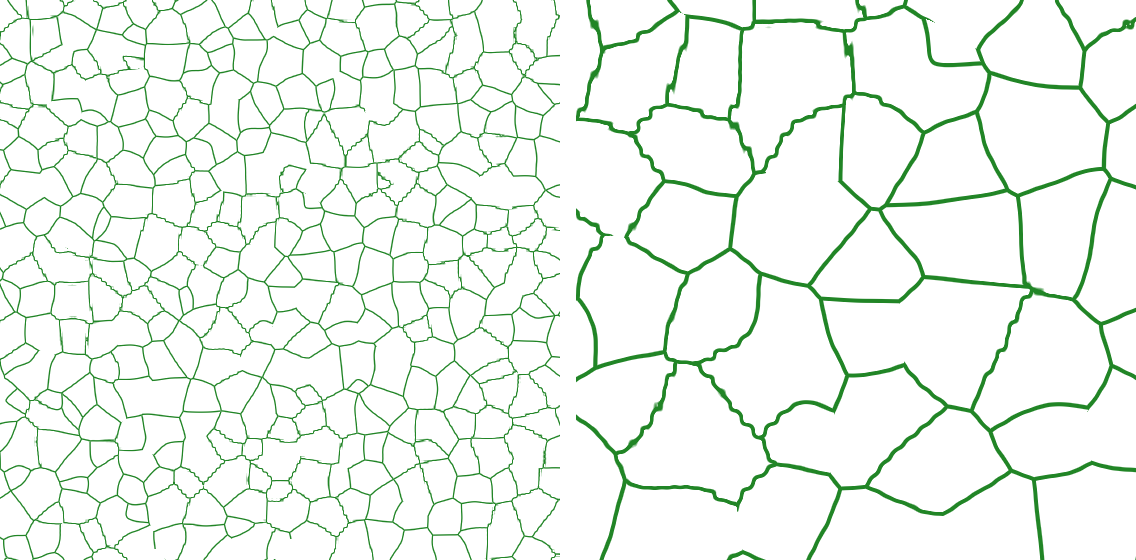
Left, the full canvas; right, a detail of the centre.
Give the GLSL for this pattern, as a WebGL 1 fragment shader.

```glsl
precision highp float;
// Irregular network of thin green walls around rounded white cells.
// A Voronoi diagram with a radius per site gives curved walls; a gentle noise
// warp bends them, a masked stair warp roughens some, a few walls are left out.

uniform vec2 u_resolution;

const vec3 PAPER = vec3(1.0);
const vec3 WALL = vec3(0.13, 0.52, 0.15);
const float CELLS = 18.5;        // sites across the canvas
const float WALL_WIDTH = 0.0024; // in canvas units
const float JITTER = 0.86;
const float MAX_RADIUS = 0.4;    // in cell units
const float OPEN_SHARE = 0.05;   // share of walls left out
const float STAIR_PERIOD = 0.14; // in cell units
const float TAU = 6.2832;

// Three random values in 0..1 from a 2D point.
vec3 hash3(vec2 p) {
  vec3 q = fract(p.xyx * vec3(0.1031, 0.1030, 0.0973));
  q += dot(q, q.yxz + 33.33);
  return fract((q.xxy + q.yzz) * q.zyx);
}

// Smooth value noise with three independent channels.
vec3 noise3(vec2 p) {
  vec2 i = floor(p);
  vec2 f = fract(p);
  f = f * f * (3.0 - 2.0 * f);
  vec3 low = mix(hash3(i), hash3(i + vec2(1.0, 0.0)), f.x);
  vec3 high = mix(hash3(i + vec2(0.0, 1.0)), hash3(i + 1.0), f.x);
  return mix(low, high, f.y);
}

// Soft bending plus axis-aligned steps in some regions.
vec2 warp(vec2 p) {
  vec2 bend = (noise3(p * 1.6 + 31.0).xy - 0.5) * 0.16;
  float rough = mix(0.12, 0.8, smoothstep(0.5, 0.75, noise3(p * 0.8 + 7.0).z));
  float k = TAU / STAIR_PERIOD;
  return p + bend + rough * sin(k * p + vec2(0.0, 2.1)) / k;
}

// Site of a grid cell: position in xy, radius in z.
vec3 site(vec2 id) {
  vec3 h = hash3(id + 113.0);
  return vec3(id + 0.5 + (h.xy - 0.5) * JITTER, MAX_RADIUS * h.z);
}

// Distance from q to the disc around a site.
float discDistance(vec2 q, vec3 s) {
  return length(q - s.xy) - s.z;
}

// Distance to the closest wall; jacobian undoes the stretch of the warp.
float wallDistance(vec2 q, mat2 jacobian) {
  vec2 base = floor(q);
  vec2 ownId = base;
  float own = 10.0;
  for (int y = -2; y <= 2; y++) {
    for (int x = -2; x <= 2; x++) {
      vec2 id = base + vec2(float(x), float(y));
      float d = discDistance(q, site(id));
      if (d < own) {
        own = d;
        ownId = id;
      }
    }
  }

  vec2 ownDir = normalize(q - site(ownId).xy + 1e-5);
  float nearest = 10.0;
  for (int y = -2; y <= 2; y++) {
    for (int x = -2; x <= 2; x++) {
      vec2 id = base + vec2(float(x), float(y));
      bool other = dot(abs(id - ownId), vec2(1.0)) > 0.5;
      bool closed = hash3(id + ownId + 57.0).x > OPEN_SHARE;
      if (other && closed) {
        vec3 s = site(id);
        vec2 slope = (normalize(q - s.xy + 1e-5) - ownDir) * jacobian;
        float gap = discDistance(q, s) - own;
        nearest = min(nearest, gap / max(length(slope), 0.25));
      }
    }
  }
  return nearest;
}

void main() {
  float side = min(u_resolution.x, u_resolution.y);
  vec2 p = gl_FragCoord.xy / side * CELLS;

  // Warped position and the local stretch of the warp.
  float e = 0.004;
  vec2 q = warp(p);
  vec2 dx = (warp(p + vec2(e, 0.0)) - q) / e;
  vec2 dy = (warp(p + vec2(0.0, e)) - q) / e;

  // Wall coverage with an edge one pixel soft.
  float d = wallDistance(q, mat2(dx, dy)) / CELLS;
  float ink = clamp((0.5 * WALL_WIDTH - d) * side + 0.5, 0.0, 1.0);
  gl_FragColor = vec4(mix(PAPER, WALL, ink), 1.0);
}
```
